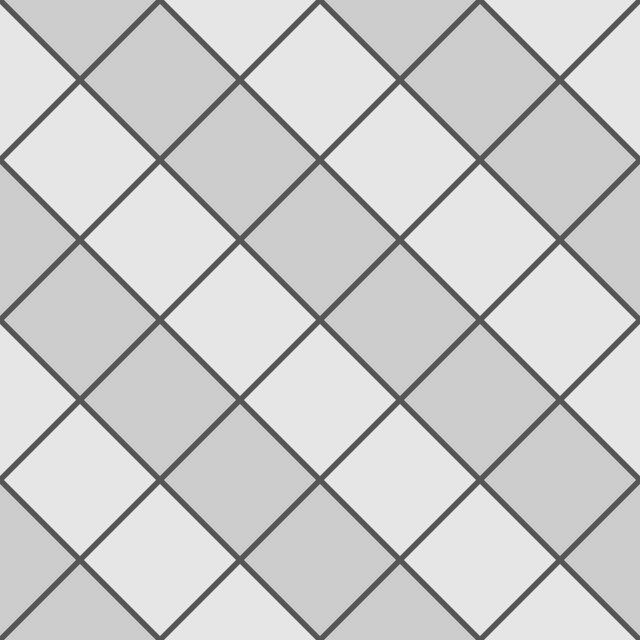
Give the GLSL for this pattern, as a WebGL 1 fragment shader.

```glsl
precision highp float;
// Diagonal lattice of diamond tiles, four across and four down, with dark joints.
// Sum and difference of the coordinates give the two joint directions;
// the parity of the sum paints alternating light and mid grey diagonal bands.

uniform vec2 u_resolution;

// Distance from x to the nearest whole number
vec2 nearestJoint(vec2 x) {
  return abs(fract(x + 0.5) - 0.5);
}

void main() {
  vec2 p = 4.0 * gl_FragCoord.xy / u_resolution;
  float pixel = 4.0 / min(u_resolution.x, u_resolution.y);
  vec2 diagonal = vec2(p.x + p.y, p.x - p.y);

  // Bands of tiles
  float band = mod(floor(diagonal.x), 2.0);
  vec3 color = vec3(mix(0.80, 0.90, band));

  // Joints, smoothed over one pixel
  vec2 joint = nearestJoint(diagonal);
  float inside = 0.0246 - min(joint.x, joint.y);
  float coverage = clamp(inside / pixel + 0.5, 0.0, 1.0);
  color = mix(color, vec3(0.335), coverage);

  gl_FragColor = vec4(color, 1.0);
}
```
